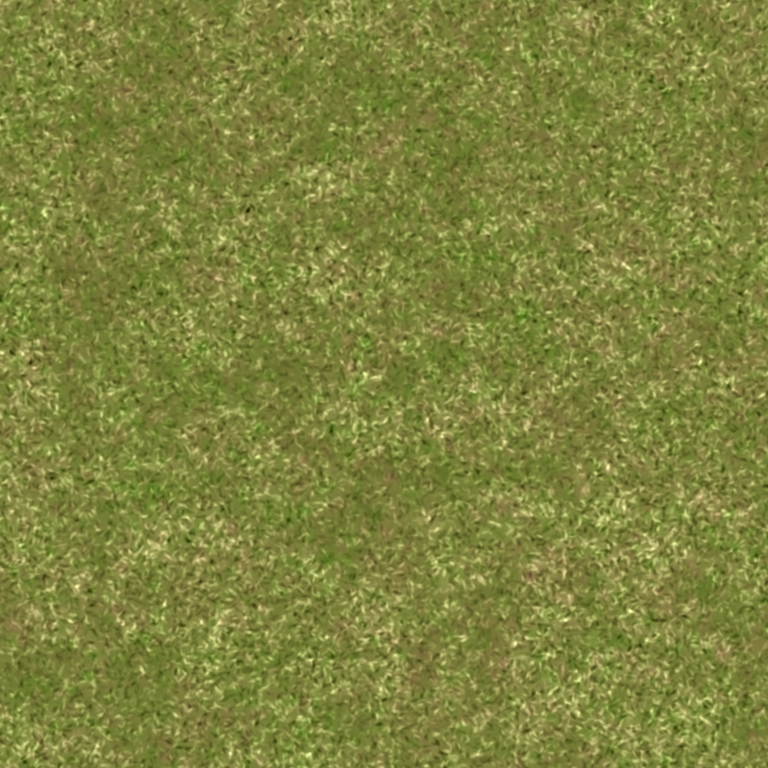
Reproduce this texture procedurally as a Shadertoy shader.

```glsl
// Short, dry lawn seen from above: soft olive blades in every direction.
// Sparse cellular noise scatters elongated spots; the same noise with rounder,
// larger spots makes the lush and straw-coloured patches.

vec3 hash3(vec3 p) {
    p = fract(p * vec3(0.1031, 0.1030, 0.0973));
    p += dot(p, p.yxz + 33.33);
    return fract((p.xxy + p.yxx) * p.zyx);
}

// One signed, soft ellipse per cell at a random place and angle.
// Half axes in halfSize must not exceed one cell.
float spots(vec2 p, vec2 halfSize, float seed) {
    vec2 cell = floor(p);
    float sum = 0.0;
    for (int y = -1; y <= 1; y++) {
        for (int x = -1; x <= 1; x++) {
            vec2 id = cell + vec2(x, y);
            vec3 place = hash3(vec3(id, seed));
            float tone = hash3(vec3(id, seed + 57.0)).y * 2.0 - 1.0;
            vec2 d = p - id - place.xy;
            float angle = place.z * 3.14159;
            vec2 along = vec2(cos(angle), sin(angle));
            vec2 q = vec2(dot(d, along), dot(d, vec2(-along.y, along.x))) / halfSize;
            float falloff = max(0.0, 1.0 - dot(q, q));
            sum += tone * falloff * falloff;
        }
    }
    return sum;
}

void mainImage(out vec4 fragColor, in vec2 fragCoord) {
    vec2 uv = fragCoord / iResolution.y;

    // Uneven growth, from broad areas down to small tufts
    float patches = 0.22 * spots(uv * 9.0 + 3.7, vec2(1.0, 0.8), 11.0)
                  + 0.22 * spots(uv * 21.0 + 8.1, vec2(1.0, 0.75), 23.0)
                  + 0.25 * spots(uv * 47.0 + 5.3, vec2(1.0, 0.7), 31.0);

    // Fine blades, crisper where the lawn is dry
    float blades = spots(uv * 118.0, vec2(0.97, 0.48), 43.0)
                 + spots(uv * 147.0 + 0.4, vec2(0.97, 0.50), 71.0);
    float tone = patches + blades * clamp(1.05 + 1.1 * patches, 0.6, 1.5);

    // Shade to olive to straw
    vec3 olive = vec3(0.485, 0.507, 0.230);
    vec3 shade = vec3(0.365, 0.390, 0.145);
    vec3 straw = vec3(0.670, 0.680, 0.390);
    vec3 color = olive + (straw - olive) * max(tone, 0.0)
                       + (shade - olive) * max(-tone, 0.0);

    // Tan and green tints
    float tint = spots(uv * 62.0 + 2.6, vec2(1.0, 0.7), 83.0)
               + 0.5 * spots(uv * 15.0 + 6.2, vec2(1.0, 0.8), 97.0);
    color += vec3(0.038, -0.012, 0.030) * tint;

    fragColor = vec4(clamp(color, 0.0, 1.0), 1.0);
}
```
